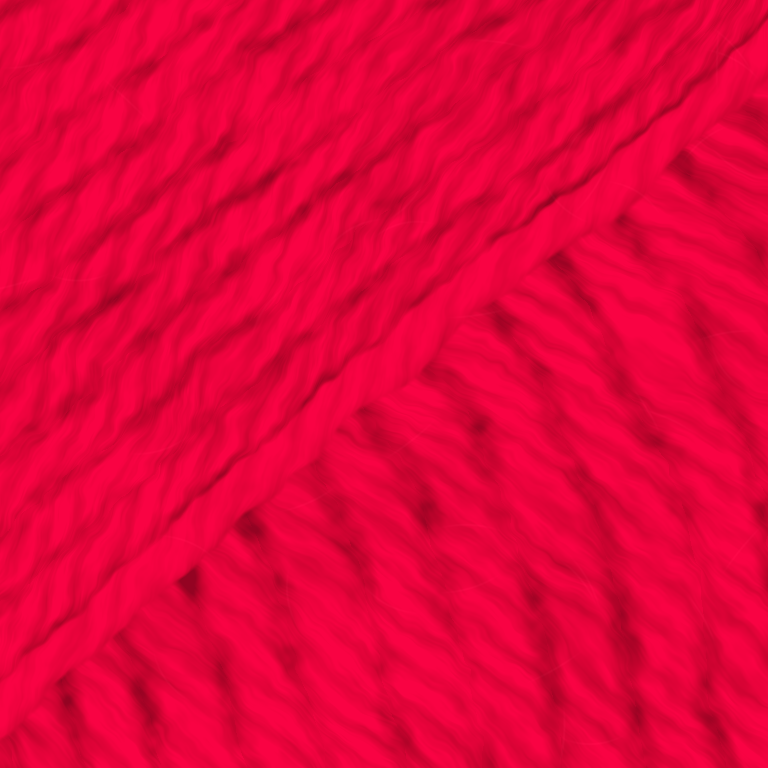
Write a Shadertoy shader that draws this texture.

```glsl
// Red wool yarn: a fan of twisted strands above a diagonal edge strand,
// and a second layer below it that curves downward from under that strand.
// Each strand is a band with slanted plies, soft seams and fine fibres.

float hash(vec2 p) {
    return fract(sin(dot(p, vec2(127.1, 311.7))) * 43758.5453);
}

float noise(vec2 p) {
    vec2 i = floor(p), f = fract(p);
    f = f * f * (3.0 - 2.0 * f);
    return mix(mix(hash(i), hash(i + vec2(1, 0)), f.x),
               mix(hash(i + vec2(0, 1)), hash(i + vec2(1, 1)), f.x), f.y);
}

float fbm(vec2 p) {
    return 0.55 * noise(p) + 0.3 * noise(p * 2.1 + 7.3) + 0.15 * noise(p * 4.3 + 3.1);
}

// How close a point is to the seam of its strand; across runs from -1 to 1
float seam(float across) {
    return smoothstep(0.45, 1.0, abs(across));
}

// Darkness of one twisted strand; along is counted in plies
float yarn(float across, float along, float id, float gap) {
    float ply = along - 0.7 * across - 0.25 * across * across * across + 5.0 * hash(vec2(id, 2.7));
    ply += 0.7 * (noise(vec2(along * 0.7, id * 5.3)) - 0.5);
    float crease = 1.0 - pow(0.5 - 0.5 * cos(6.2832 * ply), 0.65);
    crease *= 0.45 + 0.9 * noise(vec2(along * 1.1 + 20.0, across + id * 3.7));
    float edge = seam(across);
    float drift = across * 1.2 + along * 0.8 + id * 9.0;
    float fibre = 0.06 * noise(vec2(ply * 3.0, drift)) + 0.055 * noise(vec2(ply * 8.0, drift * 1.4))
                + 0.05 * noise(vec2(ply * 15.0, drift * 2.0)) - 0.083;
    return 0.11 * crease * (1.0 - edge * edge) + edge * (0.04 + 0.42 * gap * gap) + fibre;
}

// Faint stray hairs, each a short shallow arc
float hairs(vec2 uv) {
    float sum = 0.0;
    for (float i = 0.0; i < 40.0; i++) {
        vec2 p = uv - vec2(hash(vec2(i, 1.3)), hash(vec2(i, 4.9)));
        float a = 6.2832 * hash(vec2(i, 8.1));
        p = mat2(cos(a), sin(a), -sin(a), cos(a)) * p;
        float bend = 12.0 * (hash(vec2(i, 6.4)) - 0.5);
        float line = smoothstep(0.0025, 0.0, abs(p.y - bend * p.x * p.x));
        sum += line * smoothstep(0.05, 0.01, abs(p.x));
    }
    return min(sum, 1.0);
}

void mainImage(out vec4 fragColor, in vec2 fragCoord) {
    vec2 uv = fragCoord / iResolution.y;
    vec2 wool = uv + 0.026 * (vec2(fbm(uv * 11.0), fbm(uv * 11.0 + 31.0)) - 0.5);
    wool += 0.006 * (vec2(noise(uv * 55.0), noise(uv * 55.0 + 17.0)) - 0.5);
    float gap = fbm(uv * 21.0);

    // Signed height above the diagonal edge strand
    float height = wool.y - 0.09 - 0.85 * wool.x - 0.012 * sin(7.0 * wool.x - 1.4);
    float along = dot(wool, vec2(0.82, 0.57));

    // Upper layer: strands fanning out toward the left
    float row = (height - 0.037) / (1.0 - 0.35 * wool.x) / 0.096;
    float across = 2.0 * fract(row) - 1.0;
    float upper = yarn(across, along / 0.072, floor(row), gap);
    upper += 0.13 * exp(-max(height - 0.037, 0.0) / 0.009) * (0.4 + gap);
    upper += 0.045 * smoothstep(0.35, 0.75, fbm(uv * 6.0 + 12.0));

    // Lower layer: strands bending downward, shaded where they tuck in
    float depth = max(-height - 0.036, 0.0);
    float lean = (0.08 + 0.18 * wool.x) * (1.0 - exp(-2.5 * depth));
    float column = (wool.x - lean) / 0.08;
    across = 2.0 * fract(column) - 1.0;
    float lower = yarn(across, -wool.y / 0.07, floor(column) + 40.0, gap);
    lower += exp(-depth / 0.04) * (0.03 + 0.16 * seam(across) * (0.4 + gap));
    lower += 0.03 * smoothstep(0.4, 0.75, fbm(uv * 5.0 + 5.0));

    // Edge strand: smoother and brighter, lying over both layers
    across = height / 0.04;
    float front = 0.6 * yarn(across * 0.75, along / 0.075, 80.0, gap);
    front += 0.06 * smoothstep(0.2, 1.0, -across) + 0.02 * gap;

    float dark = mix(lower, upper, step(0.0, height));
    dark = mix(dark, front, smoothstep(0.043, 0.033, abs(height)));

    // Soft mottling and hairs, then the red ramp
    dark += 0.04 * (fbm(uv * 45.0) - 0.5);
    float red = clamp(0.985 - dark, 0.58, 0.975);
    float d = red - 0.66;
    vec3 color = vec3(red, 0.01, 0.15 + 0.22 * d + 0.42 * d * d);
    color += hairs(uv) * vec3(0.02, 0.02, 0.02);
    fragColor = vec4(color, 1.0);
}
```
